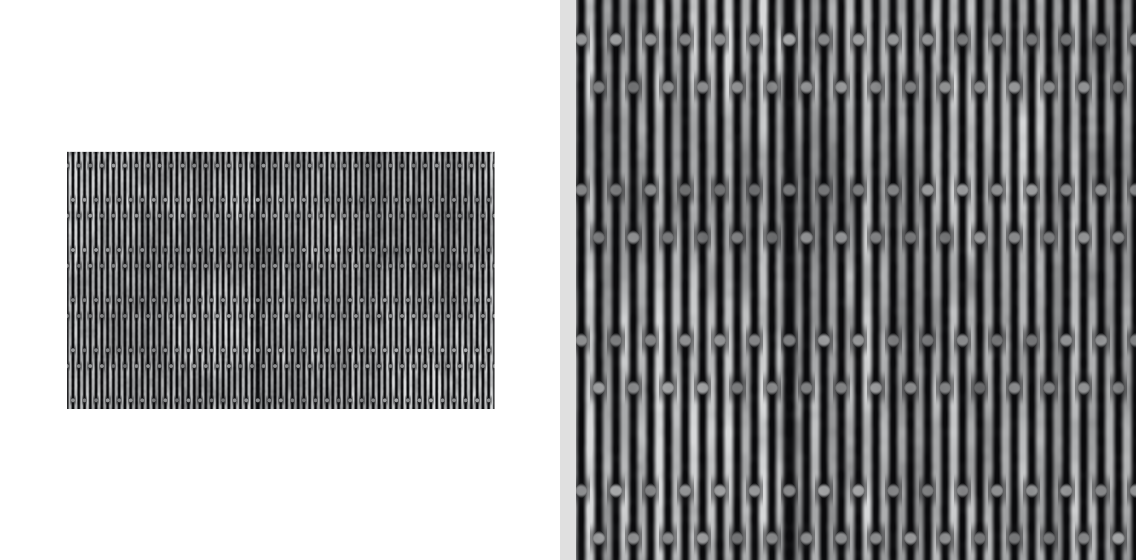
Left: the whole. Right: its middle third, enlarged.
Write a Shadertoy shader that draws this texture.

```glsl
// A centred panel of woven steel on white: upright rods side by side, tied by
// small crossbars in two staggered sets of rows, one set per alternate gap.
// Lengths on the panel are in rod pitches; the white margin makes it tile.

const vec2 PANEL_MIN = vec2(0.120, 0.2695);
const vec2 PANEL_MAX = vec2(0.883, 0.7290);
const float ROD_COUNT = 74.0;
const float ROW_PERIOD = 8.68;    // distance between ties in the same gap
const float EVEN_ROW = 2.4;       // first tie below the top, even gaps
const float ODD_ROW = 8.33;       // first tie below the top, odd gaps
const float DARK_GAP = 33.0;      // one gap that stands wider than the rest

const vec3 WHITE = vec3(1.0);
const vec3 INK = vec3(0.035, 0.036, 0.044);
const vec3 STEEL = vec3(0.74, 0.745, 0.75);

float hash(vec2 cell) {
    vec3 q = fract(vec3(cell.xyx) * 0.1031);
    q += dot(q, q.yzx + 33.33);
    return fract((q.x + q.y) * q.z);
}

float valueNoise(vec2 p) {
    vec2 i = floor(p);
    vec2 f = fract(p);
    f = f * f * (3.0 - 2.0 * f);
    float low = mix(hash(i), hash(i + vec2(1.0, 0.0)), f.x);
    float high = mix(hash(i + vec2(0.0, 1.0)), hash(i + vec2(1.0, 1.0)), f.x);
    return mix(low, high, f.y);
}

// Coverage of a box, softened over one pixel
float boxMask(vec2 p, vec2 low, vec2 high, float pixel) {
    vec2 d = max(low - p, p - high);
    return 1.0 - smoothstep(-0.5 * pixel, 0.5 * pixel, max(d.x, d.y));
}

// Signed distance to the nearest line of a repeating set
float repeatOffset(float x, float start, float period) {
    return (fract((x - start) / period + 0.5) - 0.5) * period;
}

// Brightness of the rounded rod, with its own tone and dimmed by the ties
float rodLight(vec2 p, float tieDistance) {
    float rod = floor(p.x);
    float profile = 1.0 - smoothstep(0.07, 0.46, abs(p.x - rod - 0.5));
    float tone = mix(0.8, 1.08, hash(vec2(rod, 7.0)));
    float wear = mix(0.82, 1.12, valueNoise(vec2(rod * 3.7, p.y * 0.45)));
    float shade = mix(0.62, 1.0, smoothstep(0.2, 1.1, abs(tieDistance)));
    float besideDarkGap = 1.0 - smoothstep(0.1, 0.6, abs(p.x - DARK_GAP));
    return profile * tone * wear * shade * (1.0 - 0.8 * besideDarkGap);
}

// Brightness of the short rounded crossbar in a gap
float tieLight(vec2 offset, float gap, float row) {
    float d = length(offset / vec2(0.52, 0.43));
    return (1.0 - smoothstep(0.45, 1.1, d)) * mix(0.58, 0.82, hash(vec2(gap, row + 50.0)));
}

vec3 weave(vec2 p) {
    float gap = floor(p.x + 0.5);
    float start = mix(EVEN_ROW, ODD_ROW, mod(gap, 2.0));
    float tieOffset = repeatOffset(p.y, start, ROW_PERIOD);
    float row = floor((p.y - start) / ROW_PERIOD + 0.5);

    float light = rodLight(p, tieOffset);
    light = max(light, tieLight(vec2(p.x - gap, tieOffset), gap, row));

    // Broad unevenness and fine grain
    light *= mix(0.86, 1.12, valueNoise(p * vec2(0.09, 0.12) + 11.0));
    light += 0.07 * (valueNoise(p * vec2(2.3, 2.0) + 40.0) - 0.5);
    return mix(INK, STEEL, clamp(light, 0.0, 1.15));
}

void mainImage(out vec4 fragColor, in vec2 fragCoord) {
    vec2 uv = fragCoord / iResolution.xy;
    float pixel = 1.0 / min(iResolution.x, iResolution.y);
    float pitch = (PANEL_MAX.x - PANEL_MIN.x) / ROD_COUNT;

    // Panel coordinates run right and down from its upper left corner
    vec2 p = vec2(uv.x - PANEL_MIN.x, PANEL_MAX.y - uv.y) / pitch;
    float panel = boxMask(uv, PANEL_MIN, PANEL_MAX, pixel);
    fragColor = vec4(mix(WHITE, weave(p), panel), 1.0);
}
```
